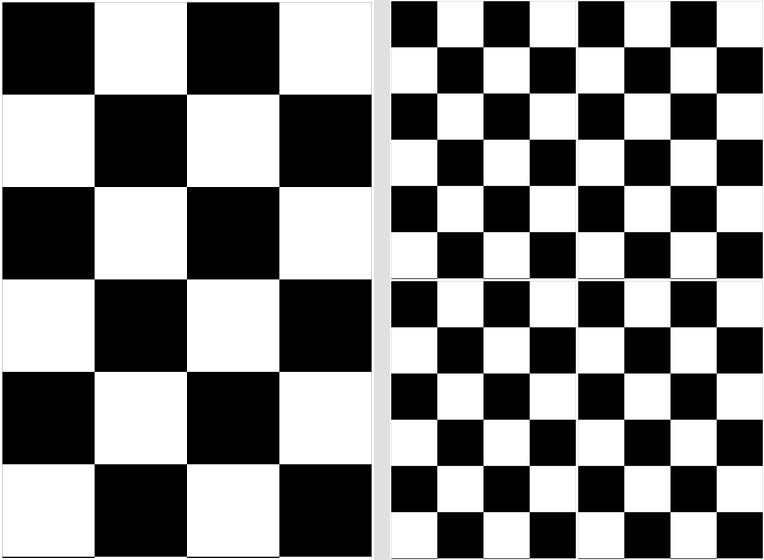
Left, the tile; right, the same tile 2 across and 2 down.
This pattern is drawn by a WebGL 2 fragment shader. Its source:

```glsl
#version 300 es
precision highp float;
// Black and white checkerboard, four columns by six rows, in a thin white margin.

uniform vec2 u_resolution;
out vec4 fragColor;

const vec3 WHITE = vec3(1.0);
const vec3 BLACK = vec3(0.0);

const vec2 CELL_COUNT = vec2(4.0, 6.0);
// Margins as fractions of the canvas, measured from the upper left.
const vec2 BOARD_START = vec2(0.0059, 0.0039);
const vec2 BOARD_END = vec2(0.9941, 0.9941);
// The clip lies just below the last row, leaving a sliver of the next one.
const vec2 CLIP_END = vec2(0.9941, 0.9964);

// Alternating +1 / -1 per cell, with edges smoothed over one pixel.
vec2 squareWave(vec2 cell, vec2 pixelsPerCell) {
    vec2 parity = 1.0 - 2.0 * mod(floor(cell), 2.0);
    vec2 edgeDistance = abs(cell - round(cell)) * pixelsPerCell;
    return parity * min(2.0 * edgeDistance, 1.0);
}

// Share of the pixel that lies inside a rectangle.
float boxCoverage(vec2 p, vec2 start, vec2 end, vec2 resolution) {
    vec2 inside = min(p - start, end - p) * resolution;
    vec2 coverage = clamp(inside + 0.5, 0.0, 1.0);
    return coverage.x * coverage.y;
}

void main() {
    vec2 uv = gl_FragCoord.xy / u_resolution;
    vec2 p = vec2(uv.x, 1.0 - uv.y);

    // Checker cells, counted from the upper left.
    vec2 cellSize = (BOARD_END - BOARD_START) / CELL_COUNT;
    vec2 wave = squareWave((p - BOARD_START) / cellSize, cellSize * u_resolution);
    float ink = 0.5 + 0.5 * wave.x * wave.y;

    // The white margin meets itself across every edge of the tile.
    ink *= boxCoverage(p, BOARD_START, CLIP_END, u_resolution);

    fragColor = vec4(mix(WHITE, BLACK, ink), 1.0);
}
```
